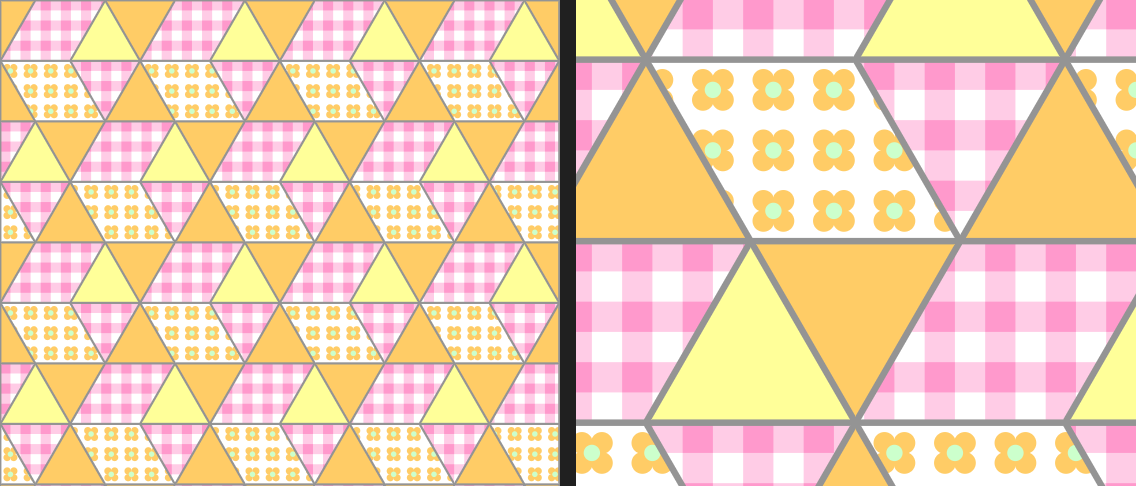
Left, the full canvas; right, a detail of the centre.
Write a Shadertoy shader that draws this pattern.

```glsl
const float SIDES_ACROSS = 8.015;         // canvas width in triangle sides
const float COLUMNS = 8.0;                // triangle sides inside the frame
const vec2  ORIGIN = vec2(0.005);         // top left corner of the patchwork
const float ROW_HEIGHT = 0.8660254;       // height of a unit triangle
const float PRINT_CELL = ROW_HEIGHT / 3.0; // repeat of both fabric prints
const float SEAM_WIDTH = 0.031;
const float PETAL_OFFSET = 0.165;         // flower sizes, in print cells
const float PETAL_RADIUS = 0.18;
const float HEART_RADIUS = 0.135;

const vec3 WHITE  = vec3(1.0);
const vec3 PINK   = vec3(1.0, 0.6, 0.8);
const vec3 ORANGE = vec3(1.0, 0.8, 0.4);
const vec3 YELLOW = vec3(1.0, 1.0, 0.6);
const vec3 MINT   = vec3(0.8, 1.0, 0.8);
const vec3 SEAM   = vec3(0.58);

// Antialiased coverage of the region where dist < 0
float coverage(float dist, float pixel) {
    return clamp(0.5 - dist / pixel, 0.0, 1.0);
}

// Two crossing sets of half-tone stripes
vec3 gingham(vec2 cell, float pixel) {
    vec2 stripe = abs(fract(cell + 0.25) - 0.5) - 0.25;
    float weave = coverage(stripe.x, pixel) + coverage(stripe.y, pixel);
    return mix(WHITE, PINK, 0.5 * weave);
}

// Four diagonal petals around a round heart
vec3 floral(vec2 cell, float pixel) {
    vec2 p = abs(fract(cell) - 0.5);
    float petals = length(p - PETAL_OFFSET) - PETAL_RADIUS;
    float heart = length(p) - HEART_RADIUS;
    vec3 color = mix(WHITE, ORANGE, coverage(petals, pixel));
    return mix(color, MINT, coverage(heart, pixel));
}

void mainImage(out vec4 fragColor, in vec2 fragCoord) {
    float pixel = SIDES_ACROSS / iResolution.x;
    vec2 p = vec2(fragCoord.x, iResolution.y - fragCoord.y) * pixel - ORIGIN;

    // Rows alternate in slant; each pair of rows shifts by one side
    float row = floor(p.y / ROW_HEIGHT);
    float t = fract(p.y / ROW_HEIGHT);
    bool oddRow = mod(row, 2.0) > 0.5;
    float shift = mod(floor(row / 2.0), 2.0);
    float k = oddRow ? t : 1.0 - t;

    // Skewed coordinate: 0..1 is a parallelogram, 1..2 a pair of triangles
    float a = mod(p.x + shift - 0.5 * k, 2.0);
    float split = a - 2.0 + k;

    // Fabric of each patch
    vec2 cell = p / PRINT_CELL;
    float cellPixel = pixel / PRINT_CELL;
    vec3 check = gingham(cell, cellPixel);
    vec3 flowers = floral(cell, cellPixel);
    vec3 color = ORANGE;
    if (a < 1.0) color = oddRow ? flowers : check;
    else if (split < 0.0) color = oddRow ? check : YELLOW;

    // Seams between patches and the outer frame
    float slant = abs(fract(a + 0.5) - 0.5);
    float diagonal = max(abs(split), 1.0 - a);
    float seam = ROW_HEIGHT * min(min(slant, diagonal), min(t, 1.0 - t));
    float frame = min(abs(p.x), abs(p.x - COLUMNS));
    seam = min(seam, frame) - 0.5 * SEAM_WIDTH;

    fragColor = vec4(mix(color, SEAM, coverage(seam, pixel)), 1.0);
}
```
